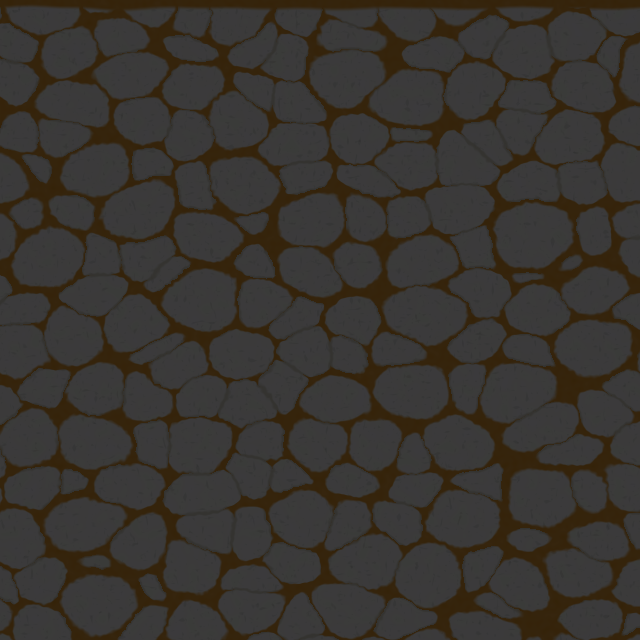
Reproduce this texture procedurally as a three.js fragment shader.

```glsl
varying vec2 vUv;

vec3 hash3(vec2 p) {
  vec3 q = vec3(dot(p, vec2(127.1, 311.7)), dot(p, vec2(269.5, 183.3)), dot(p, vec2(419.2, 371.9)));
  return fract(sin(q) * 43758.55);
}

float gradientNoise(vec2 p) {
  vec2 i = floor(p), f = fract(p);
  vec2 u = f * f * f * (f * (f * 6.0 - 15.0) + 10.0);
  vec2 e = vec2(0.0, 1.0);
  float a = dot(hash3(i).xy * 2.0 - 1.0, f);
  float b = dot(hash3(i + e.yx).xy * 2.0 - 1.0, f - e.yx);
  float c = dot(hash3(i + e.xy).xy * 2.0 - 1.0, f - e.xy);
  float d = dot(hash3(i + e.yy).xy * 2.0 - 1.0, f - e.yy);
  return mix(mix(a, b, u.x), mix(c, d, u.x), u.y);
}

// Stone seed of a grid cell: centre in xy, size from 0 to 1 in z
vec3 stoneSeed(vec2 cell) {
  vec3 h = hash3(cell + 17.0);
  return vec3(cell + 0.5 + 0.84 * (h.xy - 0.5), h.z);
}

float powerDistance(vec2 p, vec3 seed) {
  vec2 d = p - seed.xy;
  return dot(d, d) - 0.6 * seed.z * seed.z;
}

// x: rounded inset relative to corner radius, y: distance to the contact line
vec2 packedStones(vec2 p) {
  vec2 cell = floor(p);
  vec3 own = vec3(0.0);
  float nearest = 100.0;
  for (int y = -2; y <= 2; y++) {
    for (int x = -2; x <= 2; x++) {
      vec3 seed = stoneSeed(cell + vec2(x, y));
      float d = powerDistance(p, seed);
      if (d < nearest) {
        nearest = d;
        own = seed;
      }
    }
  }

  // Smooth minimum over all borders rounds the corners
  float rounding = mix(0.09, 0.21, own.z);
  float sum = 0.0, contact = 100.0;
  for (int y = -2; y <= 2; y++) {
    for (int x = -2; x <= 2; x++) {
      vec3 seed = stoneSeed(cell + vec2(x, y));
      float gap = distance(seed.xy, own.xy);
      if (gap > 0.001) {
        float border = (powerDistance(p, seed) - nearest) / (2.0 * max(gap, 0.3));
        sum += exp(-border / rounding);
        contact = min(contact, border);
      }
    }
  }
  return vec2(-log(sum), contact);
}

void main() {
  vec2 uv = vUv;

  // Uneven outlines on a slightly flattened grid
  vec2 warp = vec2(gradientNoise(uv * 22.0), gradientNoise(uv * 22.0 + 40.0));
  vec2 ripple = vec2(gradientNoise(uv * 110.0), gradientNoise(uv * 110.0 + 70.0));
  vec2 p = uv * vec2(11.5, 14.5) + 0.16 * warp + 0.05 * ripple;
  vec2 stones = packedStones(p);

  // Soil in the gaps and along the top
  float stone = smoothstep(-0.52, -0.22, stones.x);
  stone *= 1.0 - smoothstep(0.983, 0.991, uv.y + 0.012 * gradientNoise(uv * 9.0));
  float soilGrain = gradientNoise(uv * 90.0);
  vec3 soil = vec3(0.208, 0.14, 0.045) + vec3(0.006, 0.01, 0.02) * soilGrain;

  // Stone face with faint tints, short scratches and pits
  float tint = gradientNoise(uv * 45.0);
  vec3 face = vec3(0.23, 0.229, 0.229) + vec3(0.002, -0.003, 0.012) * tint;
  float flatMark = gradientNoise(uv * vec2(65.0, 150.0));
  float steepMark = gradientNoise(uv * vec2(150.0, 65.0) + 30.0);
  float scratches = smoothstep(0.26, 0.5, max(flatMark, steepMark));
  float pits = smoothstep(0.25, 0.5, gradientNoise(uv * 170.0));
  face -= 0.018 * scratches + 0.014 * pits;

  // Thin shaded line where stones touch
  float seam = 1.0 - smoothstep(0.01, 0.06, stones.y);
  face = mix(face, vec3(0.198, 0.192, 0.178), 0.8 * seam);

  gl_FragColor = vec4(mix(soil, face, stone), 1.0);
}
```
